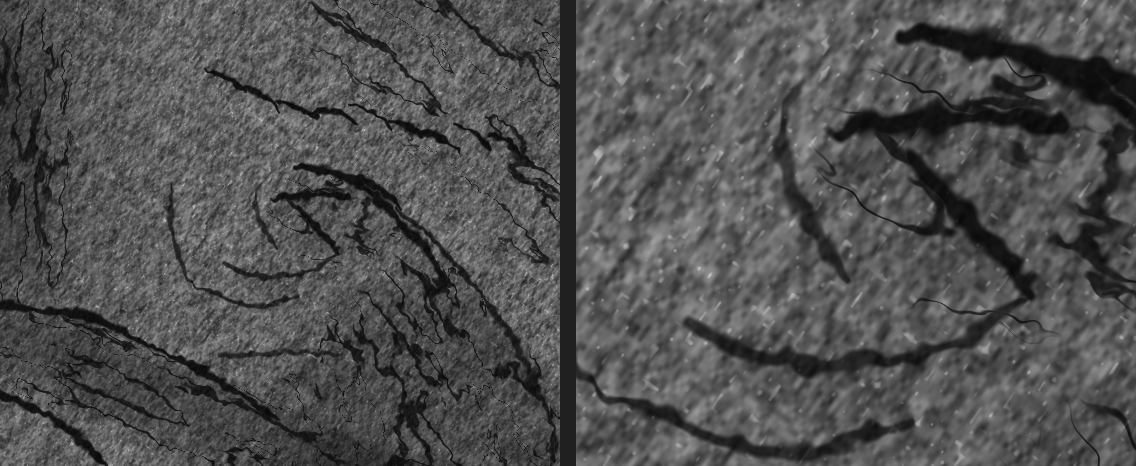
Left, the full canvas; right, a detail of the centre.
Reproduce this texture procedurally as a Shadertoy shader.

```glsl
const float BASE_TONE = 0.375;
const float VEIN_TONE = 0.065;
const float GRAIN_ANGLE = 0.95;
const vec2 GRAIN_SCALE = vec2(85.0, 190.0);   // along, across
const float GRAIN_CONTRAST = 0.62;
const float FINE_CONTRAST = 0.50;
const float MOTTLE_CONTRAST = 0.55;
const float SPECK_GAIN = 0.55;
const float CRACK_WIDTH = 0.075;
const int DASH_COUNT = 9;

float hash(vec2 p) {
    return fract(sin(dot(p, vec2(127.1, 311.7))) * 43758.5453);
}

float noise(vec2 p) {
    vec2 i = floor(p), f = fract(p);
    f = f * f * (3.0 - 2.0 * f);
    return mix(mix(hash(i), hash(i + vec2(1, 0)), f.x),
               mix(hash(i + vec2(0, 1)), hash(i + vec2(1, 1)), f.x), f.y);
}

float fbm(vec2 p) {
    float sum = 0.0, gain = 0.533;
    for (int i = 0; i < 4; i++) {
        sum += gain * noise(p);
        p = p * 2.03 + 17.3;
        gain *= 0.5;
    }
    return sum;
}

// Coordinates along and across a direction
vec2 align(vec2 p, float angle) {
    vec2 u = vec2(cos(angle), sin(angle));
    return vec2(dot(p, u), dot(p, vec2(-u.y, u.x)));
}

// Broken dark threads stretched along a direction
float cracks(vec2 p, float angle, vec2 scale, float density) {
    vec2 q = align(p, angle) * scale;
    float width = CRACK_WIDTH * density * smoothstep(0.3, 0.75, noise(q * 0.8 + 9.0));
    float ridge = abs(fbm(q) - 0.5);
    return (1.0 - smoothstep(0.35 * width, width + 0.012, ridge)) * smoothstep(0.0, 0.35, density);
}

// Bowed, tapering stroke of uneven thickness
float vein(vec2 p, vec2 a, vec2 b, float bend, float width) {
    float len = length(b - a);
    vec2 q = align(p - a, atan(b.y - a.y, b.x - a.x));
    float t = clamp(q.x / len, 0.0, 1.0);
    float bow = 4.0 * t * (1.0 - t);
    float dist = length(vec2(q.x - t * len, q.y - bend * bow));
    float w = width * (0.25 + 1.1 * noise(vec2(q.x * 28.0, a.x * 91.0))) * (0.5 + 0.5 * sqrt(bow));
    return 1.0 - smoothstep(0.5 * w, 1.1 * w + 0.003, dist);
}

float mainVeins(vec2 p) {
    // Outer spiral
    float d = 0.75 * vein(p, vec2(0.36, 0.61), vec2(0.41, 0.38), -0.02, 0.005);
    d = max(d, 0.8 * vein(p, vec2(0.41, 0.38), vec2(0.64, 0.367), -0.025, 0.005));
    d = max(d, 0.8 * vein(p, vec2(0.485, 0.43), vec2(0.735, 0.46), -0.035, 0.006));
    d = max(d, 0.7 * vein(p, vec2(0.565, 0.61), vec2(0.59, 0.47), -0.02, 0.006));
    // Long fold on the right
    d = max(d, vein(p, vec2(0.64, 0.65), vec2(0.87, 0.55), 0.025, 0.008));
    d = max(d, 0.85 * vein(p, vec2(0.86, 0.55), vec2(1.19, 0.03), 0.05, 0.007));
    // Core
    d = max(d, vein(p, vec2(0.645, 0.56), vec2(0.735, 0.46), 0.0, 0.011));
    d = max(d, vein(p, vec2(0.59, 0.57), vec2(0.75, 0.585), 0.01, 0.011));
    d = max(d, vein(p, vec2(0.74, 0.63), vec2(0.95, 0.4), 0.02, 0.015));
    // Lower left folds
    d = max(d, vein(p, vec2(-0.02, 0.35), vec2(0.31, 0.26), 0.02, 0.012));
    d = max(d, vein(p, vec2(0.3, 0.265), vec2(0.59, 0.1), 0.01, 0.010));
    d = max(d, vein(p, vec2(-0.02, 0.15), vec2(0.225, 0.0), 0.03, 0.010));
    d = max(d, 0.7 * vein(p, vec2(0.47, 0.235), vec2(0.735, 0.24), 0.01, 0.007));
    // Row of short dashes above the spiral
    for (int i = 0; i < DASH_COUNT; i++) {
        float k = float(i);
        float rnd = hash(vec2(k, 4.7));
        vec2 start = vec2(0.44 + 0.077 * k, 0.83 - 0.017 * k + 0.06 * (rnd - 0.5));
        vec2 span = vec2(0.085, -0.025 - 0.035 * rnd);
        d = max(d, vein(p, start, start + span, 0.01, 0.004 + 0.007 * hash(vec2(k, 8.1))));
    }
    return d;
}

void mainImage(out vec4 fragColor, in vec2 fragCoord) {
    vec2 p = fragCoord / iResolution.y;

    // Ragged warp for all dark features
    vec2 w = p + 0.035 * (vec2(fbm(p * 11.0), fbm(p * 11.0 + 40.0)) - 0.5);
    w += 0.009 * (vec2(noise(p * 85.0), noise(p * 85.0 + 60.0)) - 0.5);

    // Regions of cracking
    float left = exp(-w.x * w.x / 0.018) * smoothstep(0.3, 0.45, w.y);
    float depth = 0.37 - 0.4 * w.x - w.y;
    float lowerLeft = smoothstep(-0.02, 0.03, depth) * (1.0 - smoothstep(0.12, 0.24, depth));
    float lowerRight = smoothstep(0.2, 0.36, 0.8 * w.x - w.y) * smoothstep(0.52, 0.72, w.x)
        * (1.0 - smoothstep(-0.02, 0.08, w.y - 0.55 + 1.35 * (w.x - 0.87)));
    float upperRight = smoothstep(1.4, 1.85, w.x + w.y);
    float core = 1.0 - smoothstep(0.08, 0.18, length((w - vec2(0.73, 0.54)) * vec2(1.0, 1.4)));

    float dark = mainVeins(w);
    dark = max(dark, 0.85 * cracks(w, 1.5, vec2(6.0, 25.0), left));
    dark = max(dark, 0.9 * cracks(w, -0.4, vec2(6.0, 24.0), lowerLeft));
    dark = max(dark, 0.9 * cracks(w, -1.1, vec2(8.0, 20.0), lowerRight));
    dark = max(dark, 0.85 * cracks(w, -0.7, vec2(5.0, 20.0), 0.65 * upperRight));
    dark = max(dark, 0.85 * cracks(w, -0.35, vec2(8.0, 22.0), 0.8 * core));

    // Broad shading
    float tone = BASE_TONE + 0.09 * (fbm(p * 5.0 + 3.0) - 0.5);
    tone -= 0.13 * left + 0.09 * lowerLeft + 0.085 * lowerRight + 0.03 * upperRight + 0.04 * core;

    // Slanted grain, mottling and bright specks
    vec2 g = align(p, GRAIN_ANGLE);
    float grain = GRAIN_CONTRAST * (noise(g * GRAIN_SCALE) - 0.5);
    grain += FINE_CONTRAST * (noise(g * vec2(210.0, 300.0) + 31.0) - 0.5);
    grain += MOTTLE_CONTRAST * (fbm(g * vec2(28.0, 55.0) + 7.0) - 0.5);
    grain += SPECK_GAIN * smoothstep(0.8, 1.0, noise(g * vec2(170.0, 230.0) + 73.0));

    tone = mix(tone, VEIN_TONE, dark) * (1.0 + grain);
    fragColor = vec4(vec3(clamp(tone, 0.0, 1.0)), 1.0);
}
```
